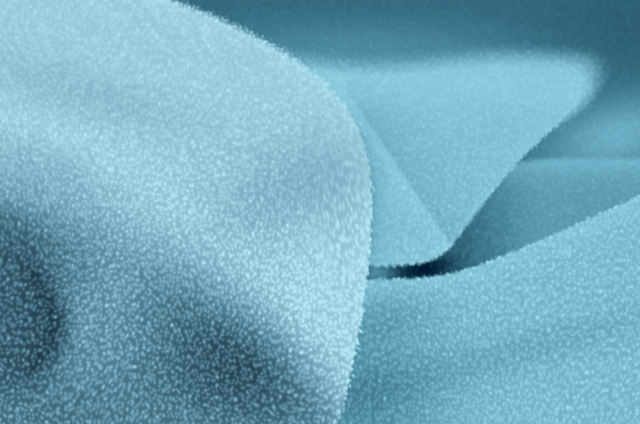
Give the GLSL for this texture, as a Shadertoy shader.

```glsl
// Soft folds of pale blue plush fleece with shaded hollows and tufted pile.

vec2 hash2(vec2 cell) {
    vec2 k = vec2(dot(cell, vec2(127.1, 311.7)), dot(cell, vec2(269.5, 183.3)));
    return fract(sin(k) * 43758.5);
}

// Cellular noise: one soft bump per jittered cell, averaging near zero
float tufts(vec2 p) {
    vec2 cell = floor(p), f = fract(p);
    float sum = 0.0;
    for (int j = -1; j <= 1; j++)
    for (int i = -1; i <= 1; i++) {
        vec2 o = vec2(i, j);
        vec2 d = o + hash2(cell + o) - f;
        sum += exp(-6.0 * dot(d, d));
    }
    return sum - 0.52;
}

// Layered sines that bend the lie of the pile
vec2 sway(vec2 p) {
    return vec2(sin(p.y * 9.0 + 2.0 * sin(p.x * 5.0)), sin(p.x * 11.0 + 1.7 * sin(p.y * 7.0)));
}

// Soft elliptical patch, sheared so its long axis climbs by tilt
float patchAt(vec2 p, vec2 centre, vec2 radius, float tilt) {
    vec2 q = p - centre;
    q.y -= tilt * q.x;
    q /= radius;
    return exp(-dot(q, q));
}

float smoothMax(float a, float b, float k) {
    float h = max(k - abs(a - b), 0.0) / k;
    return max(a, b) + h * h * k * 0.25;
}

float inside(float d, float blur) {
    return 1.0 - smoothstep(-blur, blur, d);
}

// Tone to cloth colour; teal shifts it from grey blue to saturated blue
vec3 clothColor(float tone, float teal) {
    float t = clamp(tone, -0.2, 1.12);
    vec3 c = mix(vec3(0.12, 0.21, 0.27), vec3(0.63, 0.82, 0.88), t);
    c += vec3(-0.01, 0.04, 0.05) * max(4.0 * t * (1.0 - t), 0.0);
    return max(c + teal * vec3(-0.06, 0.01, 0.035), 0.0);
}

// Signed distance to the large front fold, negative on its left
float frontFold(vec2 p) {
    float up = max(p.y - 0.5, 0.0), down = max(0.5 - p.y, 0.0);
    float edge = 0.877 - 3.49 * pow(up, 2.9) - 0.25 * pow(down, 1.7);
    float slope = 10.1 * pow(up, 1.9) - 0.42 * pow(down, 0.7);
    return (p.x - edge) / sqrt(1.0 + slope * slope);
}

// Signed distance to the folded corner behind, closed by soft sides and a round tip
float cornerFold(vec2 p) {
    float s = clamp((p.x - 1.06) / 0.35, 0.0, 1.0);
    float right = (0.41 + 1.03 * (p.x - 1.06) + 0.04 * sin(3.14 * s) - p.y) * 0.7;
    float bottom = 0.372 + 0.8 * pow(max(p.x - 0.9, 0.0), 2.0) - p.y;
    float top = p.y - 0.86 + 0.012 * sin(p.x * 9.0);
    float d = smoothMax(smoothMax(right, bottom, 0.03), top, 0.05);
    return smoothMax(d, p.x - 1.415, 0.06);
}

float lowerFold(vec2 p) {
    float x = p.x - 1.07;
    return (p.y - 0.335 - 0.23 * (x + sqrt(x * x + 0.01))) * 0.93;
}

float backTone(vec2 p) {
    float t = 0.27 + 0.2 * patchAt(p, vec2(0.85, 0.88), vec2(0.4, 0.07), 0.0);
    t += 0.44 * patchAt(p, vec2(1.46, 0.68), vec2(0.18, 0.09), 0.2);
    t -= 0.06 * patchAt(p, vec2(1.5, 0.93), vec2(0.25, 0.12), 0.0);
    float d = p.y - 0.625 + 0.5 * pow(max(1.3 - p.x, 0.0), 1.5);
    float fold = 0.58 + 0.22 * exp(-abs(d) / 0.035) - 0.36 * smoothstep(1.3, 1.03, p.x);
    t = mix(t, fold, inside(d, 0.012));
    t += 0.25 * patchAt(p, vec2(0.89, 0.355), vec2(0.035, 0.03), 0.0);
    return t - 0.4 * patchAt(p, vec2(1.0, 0.365), vec2(0.065, 0.03), 0.1);
}

float cornerTone(vec2 p, float d, float dFront) {
    float crease = (p.x - 1.06 + 0.68 * (p.y - 0.43)) * 0.83;
    float side = smoothstep(-0.006, 0.006, crease) * smoothstep(0.83, 0.7, p.y);
    float t = 0.86 + 0.06 * patchAt(p, vec2(1.15, 0.80), vec2(0.4, 0.06), 0.0);
    t -= 0.14 * side * exp(-max(crease, 0.0) / 0.06);
    t += 0.06 * exp(-abs(crease + 0.015) / 0.025) + 0.05 * exp(-abs(d) / 0.02);
    return t - 0.2 * exp(-max(dFront, 0.0) / 0.02) * smoothstep(0.85, 0.6, p.y);
}

float lowerTone(vec2 p, float d) {
    float t = 0.83 + 0.09 * exp(-abs(d) / 0.04);
    t -= 0.34 * patchAt(p, vec2(0.84, 0.06), vec2(0.2, 0.17), 0.0);
    t -= 0.12 * patchAt(p, vec2(1.22, 0.17), vec2(0.35, 0.05), 0.25);
    return t - 0.14 * patchAt(p, vec2(0.9, 0.25), vec2(0.13, 0.06), 0.1);
}

float frontTone(vec2 p, float d) {
    float ridge = 0.70 - 0.25 * p.x - 0.55 * p.x * p.x - p.y;
    float t = 0.97 - 0.42 * smoothstep(-0.01, 0.24, ridge);
    t += 0.04 * exp(-abs(ridge + 0.03) / 0.04);
    t -= 0.08 * patchAt(p, vec2(0.1, 0.62), vec2(0.2, 0.05), -0.3);
    t -= 0.20 * patchAt(p, vec2(0.70, 0.56), vec2(0.2, 0.11), 0.35);
    t -= 0.12 * patchAt(p, vec2(0.2, 0.78), vec2(0.28, 0.06), -0.3);
    t -= 0.34 * patchAt(p, vec2(0.57, 0.14), vec2(0.22, 0.15), -0.2);
    t -= 0.22 * patchAt(p, vec2(0.05, 0.44), vec2(0.14, 0.06), -0.6);
    t += 0.10 * patchAt(p, vec2(0.27, 0.28), vec2(0.09, 0.16), 0.3);
    t -= 0.14 * patchAt(p, vec2(0.1, 0.02), vec2(0.3, 0.1), 0.0);
    t += 0.10 * patchAt(p, vec2(0.74, 0.25), vec2(0.1, 0.2), 0.0);
    // Shaded hollow at the left, deepest against its right wall
    vec2 q = (p - vec2(-0.04, 0.27)) / vec2(0.20, 0.19);
    float hollow = (length(q + vec2(0.0, 0.2 * q.x)) - 1.0) * 0.19;
    float wall = exp(-abs(hollow + 0.03) / 0.05) * smoothstep(-0.02, 0.12, p.x);
    t = mix(t, 0.27 - 0.16 * wall, inside(hollow, 0.045));
    return t + 0.10 * exp(-abs(d) / 0.025);
}

void mainImage(out vec4 fragColor, in vec2 fragCoord) {
    vec2 p = fragCoord / iResolution.y;
    // Pile: round tufts, long strands along the front edge, broad mottling
    vec2 bent = p + 0.008 * sway(p);
    float beads = tufts(bent * vec2(110.0, 95.0));
    float strand = tufts(vec2(bent.x + 0.25 * bent.y, bent.y) * vec2(110.0, 50.0));
    float mottle = tufts(bent * 26.0 + 1.5 * sway(p * 3.0));
    float lengthen = patchAt(p, vec2(0.82, 0.5), vec2(0.1, 0.2), 0.0);
    float pile = mix(beads, strand, lengthen);
    float focus = mix(0.26, 0.08, smoothstep(0.2, 0.9, p.y));
    float nap = pile * focus + mottle * 0.05;
    float fringe = pile * 0.006;

    // Cloth layers from back to front
    vec3 col = clothColor(backTone(p) + nap * 0.3, 0.8);
    float dFront = frontFold(p);
    float dCorner = cornerFold(p) - fringe * 0.5;
    float cornerBlur = mix(0.006, 0.035, smoothstep(0.68, 0.86, p.y));
    col = mix(col, clothColor(cornerTone(p, dCorner, dFront) + nap * 0.5, 0.7), inside(dCorner, cornerBlur));
    float dLower = lowerFold(p) - fringe * 0.5;
    col = mix(col, clothColor(lowerTone(p, dLower) + nap * 0.6, 0.7), inside(dLower, 0.005));
    dFront -= fringe;
    float frontBlur = mix(0.004, 0.012, smoothstep(0.6, 0.95, p.y));
    col = mix(col, clothColor(frontTone(p, dFront) + nap, 0.05), inside(dFront, frontBlur));
    fragColor = vec4(col, 1.0);
}
```
